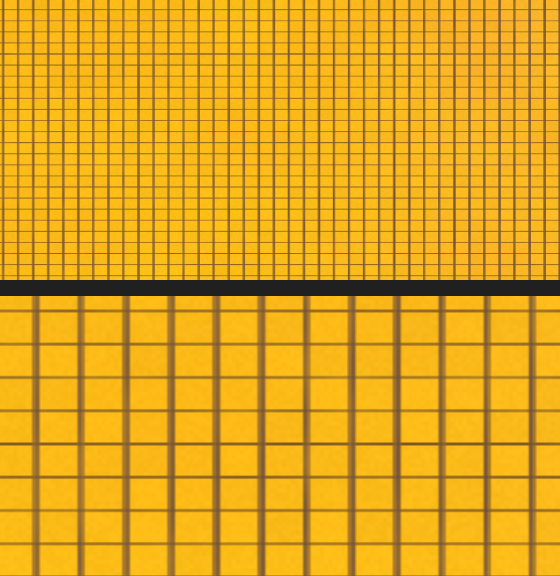
Top: the whole. Bottom: its middle third, enlarged.
Reproduce this texture procedurally as a Shadertoy shader.

```glsl
float hash(vec2 p) {
    vec3 q = fract(p.xyx * vec3(0.1031, 0.1030, 0.0973));
    q += dot(q, q.yzx + 33.33);
    return fract((q.x + q.y) * q.z);
}

float noise(vec2 p) {
    vec2 i = floor(p), f = fract(p);
    f = f * f * (3.0 - 2.0 * f);
    return mix(mix(hash(i), hash(i + vec2(1, 0)), f.x),
               mix(hash(i + vec2(0, 1)), hash(i + vec2(1, 1)), f.x), f.y);
}

// Coverage of a line of given half width, softened over blur
float band(float d, float halfWidth, float blur) {
    return clamp((halfWidth - abs(d)) / blur + 0.5, 0.0, 1.0);
}

void mainImage(out vec4 fragColor, in vec2 fragCoord) {
    vec2 uv = fragCoord / iResolution.xy;
    vec2 count = vec2(37.23, 25.26);
    vec2 grid = uv * count - vec2(0.206, 0.39);
    vec2 pixel = count / iResolution.xy;
    vec2 joint = round(grid);
    vec2 d = grid - joint;

    // Glazed tiles: slow drift to orange on the right, slight tone per tile
    float drift = noise(uv * vec2(5.0, 3.0) + 4.0);
    float warm = smoothstep(0.45, 1.0, uv.x) * (0.4 + 0.6 * drift);
    vec3 color = mix(vec3(0.99, 0.74, 0.09), vec3(0.98, 0.70, 0.18), warm);
    color.g += 0.035 * (noise(uv * vec2(7.0, 4.0) + 19.0) - 0.5);
    color *= 0.985 + 0.025 * hash(floor(grid) + 7.0);
    color += 0.025 * (noise(uv * vec2(400.0, 200.0)) - 0.5);

    // Thin horizontal joints, one of them heavier
    float heavy = joint.y == 20.0 ? 1.0 : 0.0;
    float rowTone = 0.58 + 0.27 * hash(vec2(joint.y, 3.0)) + 0.15 * heavy;
    float rowWear = 0.85 + 0.3 * noise(vec2(grid.x * 0.8, joint.y * 5.0));
    float row = band(d.y, 0.044 + 0.014 * heavy, max(pixel.y, 0.05));
    color = mix(color, vec3(0.46, 0.32, 0.15), row * min(rowTone * rowWear, 1.0));

    // Wide vertical joints: brown grout with a darker shadow on one side
    float columnHash = hash(vec2(joint.x, 11.0));
    float columnWear = noise(vec2(joint.x * 7.0, grid.y * 0.7));
    float column = band(d.x, 0.078 + 0.014 * columnHash, max(pixel.x, 0.06));
    vec3 grout = mix(vec3(0.68, 0.49, 0.17), vec3(0.58, 0.41, 0.18),
                     0.6 * columnWear + 0.4 * uv.x);
    color = mix(color, grout, column * (0.86 + 0.14 * columnHash));
    float side = columnHash > 0.5 ? 0.028 : -0.028;
    float shadow = band(d.x - side, 0.036, max(pixel.x, 0.04));
    float depth = 0.2 + 0.35 * columnWear + 0.3 * smoothstep(0.3, 0.8, uv.x);
    color = mix(color, vec3(0.42, 0.31, 0.23), shadow * depth);

    // Dark grime where joints cross
    color = mix(color, vec3(0.38, 0.28, 0.20), 0.35 * row * column);
    fragColor = vec4(clamp(color, 0.0, 1.0), 1.0);
}
```
